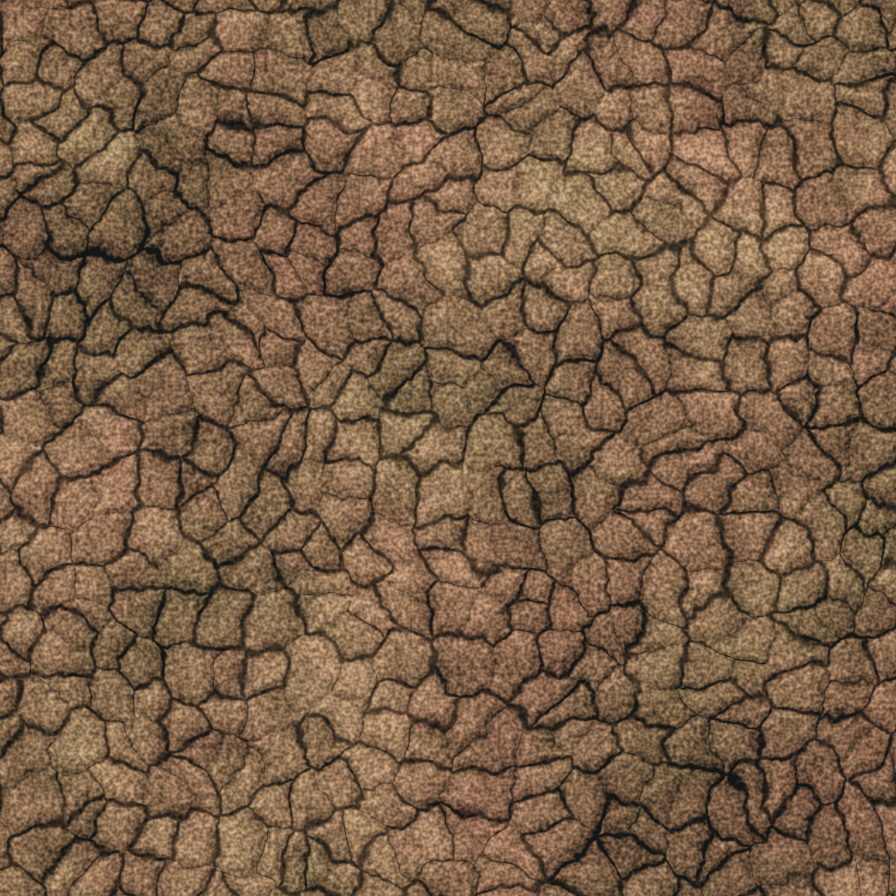
Reproduce this texture procedurally as a WebGL 2 fragment shader.

```glsl
#version 300 es
precision highp float;
// Dry cracked earth: small domed clods parted by cracks of varied depth.
// A warped Voronoi gives the clods; each shared edge gets its own crack depth,
// then slanted light, broad stains and fine gradient-noise grain colour them.

uniform vec2 u_resolution;
out vec4 fragColor;

const float CLODS = 21.0; // clods across the canvas height

vec2 hash2(vec2 p) {
  vec3 q = fract(p.xyx * vec3(0.1031, 0.1030, 0.0973));
  q += dot(q, q.yzx + 33.33);
  return fract((q.xx + q.yz) * q.zy);
}

float cornerSlope(vec2 corner, vec2 offset) {
  float angle = 6.2832 * hash2(corner + 71.0).x;
  return dot(vec2(cos(angle), sin(angle)), offset);
}

float gradientNoise(vec2 p) {
  vec2 i = floor(p), f = p - i;
  vec2 u = f * f * f * (f * (f * 6.0 - 15.0) + 10.0);
  vec2 x = vec2(1.0, 0.0);
  return mix(
    mix(cornerSlope(i, f), cornerSlope(i + x, f - x), u.x),
    mix(cornerSlope(i + x.yx, f - x.yx), cornerSlope(i + 1.0, f - 1.0), u.x), u.y);
}

vec2 noisePair(vec2 p) {
  return vec2(gradientNoise(p), gradientNoise(p + vec2(37.4, 91.7)));
}

vec2 site(vec2 cell) {
  return cell + 0.5 + 0.9 * (hash2(cell) - 0.5);
}

// Clods on the same level belong to one plate
float plateLevel(vec2 cell) {
  return floor(4.0 * gradientNoise(cell * 0.31 + 5.2));
}

// x: distance to the nearest crack, shallow cracks counting as farther
// y: random value of the clod
vec2 clods(vec2 p) {
  p += 0.03 * noisePair(p * 5.0);
  p += 0.012 * noisePair(p * 28.0);
  p += 0.005 * noisePair(p * 80.0);
  p *= CLODS;

  vec2 home = floor(p), base = home;
  float nearest = 9.0;
  for (int y = -1; y <= 1; y++)
    for (int x = -1; x <= 1; x++) {
      vec2 cell = base + vec2(x, y);
      float d = distance(p, site(cell));
      if (d < nearest) { nearest = d; home = cell; }
    }

  vec2 centre = site(home);
  float level = plateLevel(home), gap = 9.0;
  for (int y = -2; y <= 2; y++)
    for (int x = -2; x <= 2; x++) {
      if (x == 0 && y == 0) continue;
      vec2 cell = home + vec2(x, y), other = site(cell);
      float edge = dot(0.5 * (centre + other) - p, normalize(other - centre));
      if (edge > gap) continue;
      float shallow = plateLevel(cell) == level
        ? 0.015 + 0.06 * hash2(home + cell + 0.5).x : 0.0;
      gap = min(gap, edge + shallow);
    }
  return vec2(gap, hash2(home + 13.0).y);
}

float relief(vec2 p, float gap) {
  return smoothstep(0.0, 0.32, gap) + 0.25 * gradientNoise(p * 55.0);
}

void main() {
  vec2 p = gl_FragCoord.xy / u_resolution.y;
  float pixel = CLODS / u_resolution.y;

  // Clod shape and the slope towards the light
  vec2 clod = clods(p);
  vec2 lit = p + vec2(-0.0016, 0.0026);
  float height = relief(p, clod.x);
  float slope = height - relief(lit, clods(lit).x);
  float crack = 1.0 - smoothstep(0.01, max(0.09, 1.5 * pixel), clod.x);
  float hollow = 1.0 - smoothstep(0.0, 0.32, clod.x);

  // Stains, mottling and grain
  float stain = 0.3 * gradientNoise(p * 3.3 + 2.0) + 0.22 * gradientNoise(p * 9.0);
  float mottle = 0.28 * gradientNoise(p * 26.0 + 8.0) + 0.1 * (clod.y - 0.5);
  float grain = 0.42 * gradientNoise(p * 147.0) + 0.5 * gradientNoise(p * 261.0 + 4.0);

  float tone = 0.71 + stain + mottle + grain * (1.0 - 0.5 * crack);
  tone += 0.4 * slope - 0.18 * hollow - 0.55 * crack;
  tone = clamp(tone, -0.2, 1.25);

  // Earth ramp, drifting between red clay and olive dust
  vec3 colour = mix(vec3(0.18, 0.15, 0.12), vec3(0.69, 0.55, 0.42), tone);
  colour -= vec3(0.0, 0.06, 0.10) * tone * (1.0 - tone);
  float clay = gradientNoise(p * 4.5 + 17.0) + 0.5 * gradientNoise(p * 17.0);
  colour *= 1.0 + clay * vec3(0.06, -0.04, 0.03);
  fragColor = vec4(colour, 1.0);
}
```
